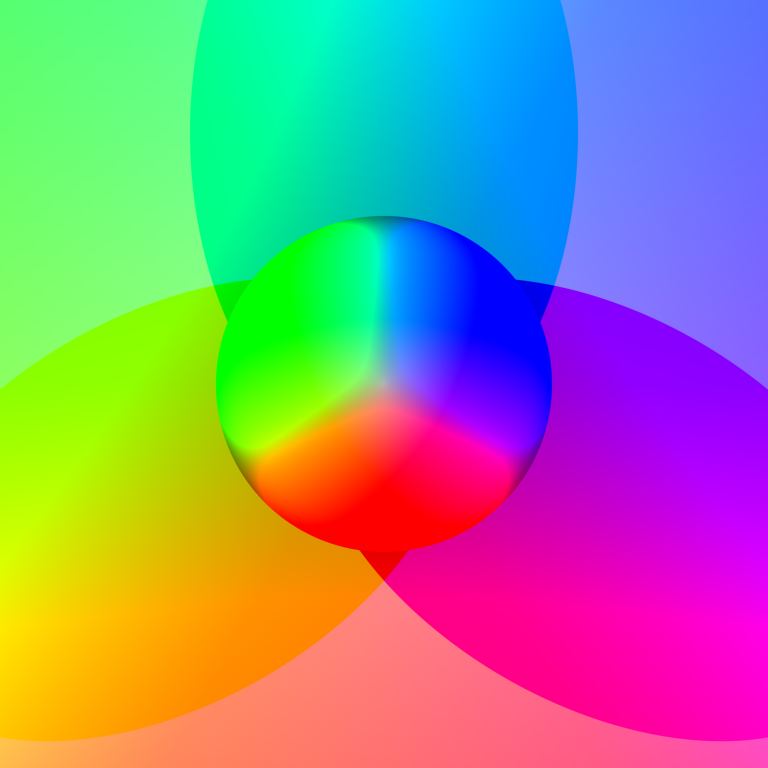
This background is drawn by a WebGL 1 fragment shader. Its source:

```glsl
precision highp float;
// Three overlapping light petals, each filtering out one primary, around a glowing colour-wheel sphere.

uniform vec2 u_resolution;

const float SPHERE_RADIUS = 0.2188;
const float PETAL_OFFSET = 0.327;
const vec2 PETAL_AXES = vec2(0.4155, 0.2526);  // along and across the petal

// Coverage of a shape from its signed distance, softened over one pixel.
float coverage(float dist, float pixel) {
  return 1.0 - smoothstep(-0.75 * pixel, 0.75 * pixel, dist);
}

// Approximate signed distance to an ellipse centred on the origin.
float ellipseDistance(vec2 p, vec2 axes) {
  float k = length(p / axes);
  float slope = length(p / (axes * axes));
  return k * (k - 1.0) / max(slope, 0.0001);
}

// Wide glow of one primary: grows towards dir, fades slowly behind it.
float outerGlow(vec2 p, vec2 dir) {
  float along = dot(p, dir);
  return min(0.62 * exp(1.42 * along + 0.58 * abs(along) - 0.27 * length(p)), 1.0);
}

// Glow of one primary inside the sphere, with shade gathering at the rim.
float sphereGlow(vec2 p, vec2 dir) {
  float r = length(p);
  float rimShade = 0.05 * pow(min(r / SPHERE_RADIUS, 1.0), 14.0);
  float lean = dot(p, dir) - 0.42 * r - rimShade;
  return clamp(0.6 + 12.0 * lean + 7.0 * sqrt(lean * lean + 0.0002), 0.0, 1.0);
}

// One primary over the whole canvas; its filtering petal lies opposite dir.
float primary(vec2 p, vec2 dir, float pixel) {
  vec2 petalPoint = vec2(dot(p, dir) + PETAL_OFFSET, dot(p, vec2(-dir.y, dir.x)));
  float petal = coverage(ellipseDistance(petalPoint, PETAL_AXES), pixel);
  float sphere = coverage(length(p) - SPHERE_RADIUS, pixel);
  return mix(outerGlow(p, dir) * (1.0 - petal), sphereGlow(p, dir), sphere);
}

void main() {
  float size = min(u_resolution.x, u_resolution.y);
  vec2 p = (gl_FragCoord.xy - 0.5 * u_resolution) / size;
  float pixel = 1.0 / size;

  // Primaries sit a third of a turn apart.
  vec2 redDir = vec2(0.0, -1.0);
  vec2 greenDir = vec2(-0.86603, 0.5);
  vec2 blueDir = vec2(0.86603, 0.5);

  vec3 color = vec3(primary(p, redDir, pixel),
                    primary(p, greenDir, pixel),
                    primary(p, blueDir, pixel));
  gl_FragColor = vec4(color, 1.0);
}
```
